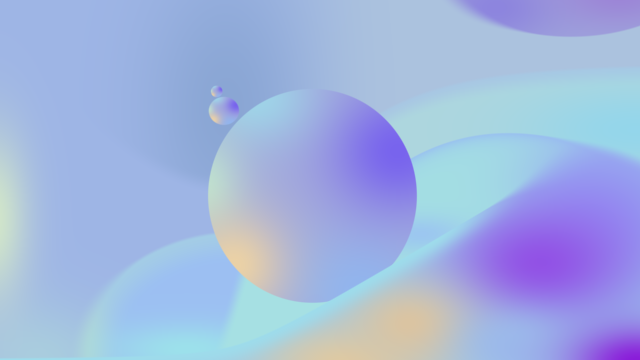
Reproduce this background procedurally as a WebGL 2 fragment shader.

```glsl
#version 300 es
precision highp float;
// Pastel spheres floating over soft, folded waves.
// Each layer is a curve or ellipse mask filled with a base colour
// and a few wide Gaussian glows, composited from back to front.
uniform vec2 u_resolution;
out vec4 fragColor;

// Blends a tint over a base with an elliptical Gaussian falloff.
vec3 glow(vec3 base, vec3 tint, vec2 p, vec2 center, vec2 radius) {
  vec2 d = (p - center) / radius;
  return mix(base, tint, exp(-dot(d, d)));
}

// Coverage of a signed distance, positive inside.
float cover(float d, float softness) {
  float w = softness + 0.75 / u_resolution.y;
  return smoothstep(-w, w, d);
}

vec3 backdrop(vec2 p) {
  vec3 c = mix(vec3(0.62, 0.71, 0.90), vec3(0.67, 0.76, 0.87), smoothstep(0.6, 1.1, p.x));
  // Shaded hollow ending in a faint fold
  float fold = 0.47 + 0.9 * pow(max(0.58 - p.x, 0.0), 1.5);
  vec3 hollow = glow(c, vec3(0.54, 0.65, 0.83), p, vec2(0.63, 0.70), vec2(0.22, 0.38));
  c = mix(c, hollow, smoothstep(-0.01, 0.05, p.y - fold));
  c = glow(c, vec3(0.66, 0.80, 0.87), p, vec2(0.12, 0.0), vec2(0.20, 0.16));
  return glow(c, vec3(0.82, 0.90, 0.79), p, vec2(-0.02, 0.39), vec2(0.10, 0.24));
}

vec3 upperOrb(vec2 p) {
  vec3 c = glow(vec3(0.62, 0.64, 0.86), vec3(0.55, 0.52, 0.87), p, vec2(1.38, 0.98), vec2(0.16, 0.10));
  return glow(c, vec3(0.61, 0.52, 0.84), p, vec2(1.72, 1.02), vec2(0.18, 0.09));
}

vec3 ridgeColor(vec2 p, float depth) {
  vec3 c = mix(vec3(0.64, 0.87, 0.89), vec3(0.60, 0.76, 0.94), exp(-depth * 45.0));
  c = glow(c, vec3(0.61, 0.78, 0.94), p, vec2(1.17, 0.35), vec2(0.13, 0.05));
  return glow(c, vec3(0.59, 0.66, 0.95), p, vec2(1.68, 0.49), vec2(0.21, 0.14));
}

vec3 bowlColor(vec2 p, float depth) {
  vec3 c = mix(vec3(0.64, 0.80, 0.90), vec3(0.61, 0.75, 0.95), smoothstep(0.0, 0.09, depth));
  c = glow(c, vec3(0.69, 0.84, 0.84), p, vec2(0.23, 0.04), vec2(0.07, 0.14));
  c = glow(c, vec3(0.61, 0.88, 0.92), p, vec2(0.52, 0.03), vec2(0.22, 0.07));
  // Pale floor beyond a slanted crease
  float floorMask = smoothstep(-0.02, 0.025, p.x - 0.60 - 0.30 * p.y);
  return mix(c, vec3(0.65, 0.88, 0.89), floorMask);
}

vec3 frontColor(vec2 p, float depth) {
  vec3 c = glow(vec3(0.61, 0.79, 0.92), vec3(0.58, 0.57, 0.95), p, vec2(1.66, 0.40), vec2(0.30, 0.24));
  c = glow(c, vec3(0.57, 0.32, 0.90), p, vec2(1.50, 0.27), vec2(0.24, 0.15));
  c = glow(c, vec3(0.87, 0.79, 0.64), p, vec2(0.95, -0.01), vec2(0.24, 0.11));
  c = glow(c, vec3(0.86, 0.77, 0.63), p, vec2(1.14, 0.10), vec2(0.17, 0.12));
  c = glow(c, vec3(0.61, 0.73, 0.92), p, vec2(1.43, 0.04), vec2(0.15, 0.09));
  c = glow(c, vec3(0.54, 0.10, 0.85), p, vec2(1.77, -0.01), vec2(0.18, 0.10));
  // Cyan lip that fades toward the crest
  float lip = exp(-depth * depth * 500.0) * (1.0 - smoothstep(1.2, 1.5, p.x));
  return mix(c, vec3(0.62, 0.86, 0.92), lip);
}

// Iridescent ball; q spans -1 to 1 across it.
vec3 ballColor(vec2 q) {
  vec3 c = glow(vec3(0.64, 0.67, 0.86), vec3(0.57, 0.71, 0.93), q, vec2(0.45, -0.90), vec2(0.65, 0.55));
  c = glow(c, vec3(0.47, 0.39, 0.93), q, vec2(0.82, 0.42), vec2(0.65, 0.58));
  c = glow(c, vec3(0.62, 0.83, 0.91), q, vec2(-0.55, 0.92), vec2(0.55, 0.42));
  c = glow(c, vec3(0.74, 0.88, 0.82), q, vec2(-1.05, 0.10), vec2(0.38, 0.50));
  return glow(c, vec3(0.92, 0.82, 0.65), q, vec2(-0.75, -0.65), vec2(0.50, 0.48));
}

vec3 addBall(vec3 c, vec2 p, vec2 center, vec2 radius) {
  vec2 q = (p - center) / radius;
  return mix(c, ballColor(q), cover((1.0 - length(q)) * radius.y, 0.0005));
}

void main() {
  vec2 p = gl_FragCoord.xy / u_resolution.y;
  p.x += 0.5 * (16.0 / 9.0 - u_resolution.x / u_resolution.y);
  vec3 c = backdrop(p);

  // Large orb cut by the top edge
  float orb = 1.0 - length((p - vec2(1.586, 1.139)) / vec2(0.394, 0.241));
  c = mix(c, upperOrb(p), cover(orb * 0.24, 0.001 + 0.02 * smoothstep(1.5, 1.25, p.x)));

  // Far wave on the right
  float band = 0.82 - 0.13 * exp(-4.4 * (p.x - 1.065)) - p.y;
  vec3 bandColor = mix(vec3(0.66, 0.78, 0.89), vec3(0.68, 0.84, 0.87), smoothstep(0.0, 0.06, band));
  bandColor = glow(bandColor, vec3(0.58, 0.84, 0.92), p, vec2(1.77, 0.64), vec2(0.32, 0.12));
  c = mix(c, bandColor, cover(band, 0.004) * step(0.87, p.x));

  // Rounded ridge behind the front wave
  float rx = max(p.x - 1.412, -0.5);
  float ridge = 0.63 - rx * rx * (0.83 - 0.5 * rx) - p.y;
  float ridgeMask = cover(ridge, 0.001 + 0.025 * smoothstep(1.5, 1.75, p.x)) * step(0.9, p.x);
  c = mix(c, ridgeColor(p, max(ridge, 0.0)), ridgeMask);

  // Left bowl
  float bowl = (1.0 - length((p - vec2(0.66, 0.0)) / vec2(0.44, 0.355))) * 0.36;
  c = mix(c, bowlColor(p, bowl), cover(bowl, 0.004 + 0.02 * smoothstep(0.4, 0.22, p.x)));

  // Main ball and its two satellites
  c = addBall(c, p, vec2(0.868, 0.456), vec2(0.290, 0.297));
  c = addBall(c, p, vec2(0.622, 0.692), vec2(0.042, 0.039));
  c = addBall(c, p, vec2(0.602, 0.746), vec2(0.016));

  // Front wave, melting into the ridge at its crest
  float u = p.x - 0.66;
  float front = 0.3 * (u + sqrt(u * u + 0.02)) - p.y;
  float frontMask = cover(front, 0.001 + 0.08 * smoothstep(1.35, 1.65, p.x));
  frontMask *= mix(1.0, ridgeMask, step(1.4, p.x));
  c = mix(c, frontColor(p, max(front, 0.0)), frontMask);

  fragColor = vec4(c, 1.0);
}
```
